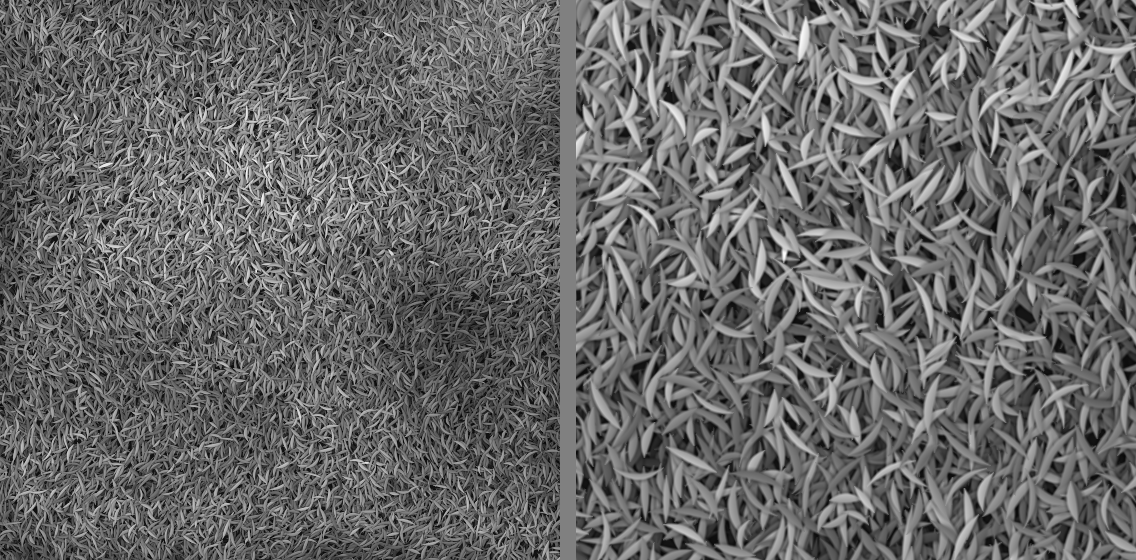
Left, the full canvas; right, a detail of the centre.
Give the GLSL for this texture, as a three.js fragment shader.

```glsl
varying vec2 vUv;

const int LAYERS = 13;
const float CELLS = 50.0;
const float FEATHER = 0.0011;
const float SOIL = 0.08;
const float STRAW = 0.88;

float hash(vec2 p) {
  vec3 q = fract(vec3(p.xyx) * 0.1031);
  q += dot(q, q.yzx + 33.33);
  return fract((q.x + q.y) * q.z);
}

vec4 hash4(vec2 p) {
  vec4 q = fract(vec4(p.xyxy) * vec4(0.1031, 0.1030, 0.0973, 0.1099));
  q += dot(q, q.wzxy + 33.33);
  return fract((q.xxyz + q.yzzw) * q.zywx);
}

float noise(vec2 p) {
  vec2 i = floor(p);
  vec2 f = fract(p);
  f = f * f * (3.0 - 2.0 * f);
  float low = mix(hash(i), hash(i + vec2(1.0, 0.0)), f.x);
  float high = mix(hash(i + vec2(0.0, 1.0)), hash(i + 1.0), f.x);
  return mix(low, high, f.y);
}

float fbm(vec2 p) {
  float sum = 0.0;
  float weight = 0.5;
  for (int i = 0; i < 4; i++) {
    sum += weight * noise(p);
    p = p * 2.03 + 17.0;
    weight *= 0.5;
  }
  return sum / 0.9375;
}

float spot(vec2 p, vec2 center, float radius) {
  vec2 d = (p - center) / radius;
  return exp(-dot(d, d));
}

// Tapered, bent blade: x is coverage, y is shadow, z is position across
vec3 blade(vec2 p, float angle, float halfLength, float halfWidth, float bend) {
  float c = cos(angle);
  float s = sin(angle);
  vec2 q = vec2(c * p.x + s * p.y, c * p.y - s * p.x);
  float along = q.x / halfLength;
  q.y -= bend * halfLength * (along * along - 0.3);
  float width = halfWidth * (1.0 - along * along);
  float edge = abs(q.y) - width;
  float inside = step(abs(along), 1.0);
  float cover = inside * (1.0 - smoothstep(-FEATHER, FEATHER, edge));
  float shadow = inside * (1.0 - smoothstep(0.0, 0.003, edge));
  return vec3(cover, shadow * (1.0 - along * along), q.y / halfWidth);
}

// One sheet of scattered blades painted over the tone below it
float paintLayer(float tone, vec2 p, float depth, float seed) {
  vec2 shift = vec2(hash(vec2(seed, 3.0)), hash(vec2(seed, 8.0)));
  vec2 grid = p * CELLS + shift;
  vec2 home = floor(grid);
  for (int y = -1; y <= 1; y++) {
    for (int x = -1; x <= 1; x++) {
      vec2 cell = home + vec2(float(x), float(y));
      vec4 place = hash4(cell + seed * 71.0);
      vec4 look = hash4(cell + seed * 37.0 + 211.0);
      vec2 root = (cell + place.xy - shift) / CELLS;
      float lean = 1.3 + 1.6 * (noise(root * 6.0 + 40.0) - 0.5);
      float angle = lean + 1.75 * (place.z + place.w - 1.0);
      float straw = step(0.998, look.w) * step(0.6, depth);
      float halfLength = mix(0.009, 0.019, look.x);
      float halfWidth = mix(0.0017, 0.0029, look.y);
      float bend = 0.7 * (fract(look.x * 7.0 + look.z) - 0.5);
      vec3 shape = blade(p - root, angle, halfLength, halfWidth, bend);
      float bladeTone = 0.13 + 0.46 * depth + 0.3 * (look.z - 0.5);
      bladeTone *= 1.0 + 0.13 * clamp(shape.z, -1.0, 1.0);
      bladeTone = mix(bladeTone, STRAW, straw);
      tone *= 1.0 - 0.26 * shape.y;
      tone = mix(tone, max(bladeTone, 0.06), shape.x);
    }
  }
  return tone;
}

// Broad worn, lush and shaded areas of the lawn
float lawnLight(vec2 p) {
  float light = 0.96 + 0.5 * (fbm(p * 5.0 + 9.0) - 0.5);
  light += 0.15 * spot(p, vec2(0.52, 0.72), 0.2);
  light += 0.2 * spot(p, vec2(0.87, 0.96), 0.17);
  light += 0.12 * spot(p, vec2(0.22, 0.56), 0.18);
  light += 0.15 * spot(p, vec2(0.82, 0.01), 0.12);
  light -= 0.16 * spot(p, vec2(0.76, 0.38), 0.22);
  light -= 0.12 * spot(p, vec2(0.4, 0.4), 0.12);
  float border = min(min(p.x, 1.0 - p.x), min(p.y, 1.0 - p.y));
  return light - 0.14 * (1.0 - smoothstep(0.0, 0.06, border));
}

void main() {
  float tone = SOIL;
  for (int i = 0; i < LAYERS; i++) {
    float depth = float(i) / float(LAYERS - 1);
    tone = paintLayer(tone, vUv, depth, float(i) + 1.0);
  }
  // Pale dry thatch softens the contrast of worn ground
  float worn = spot(vUv, vec2(0.87, 0.95), 0.17);
  tone = mix(tone, 0.45, 0.25 * worn);
  tone *= lawnLight(vUv);
  gl_FragColor = vec4(vec3(clamp(tone, 0.0, 1.0)), 1.0);
}
```
